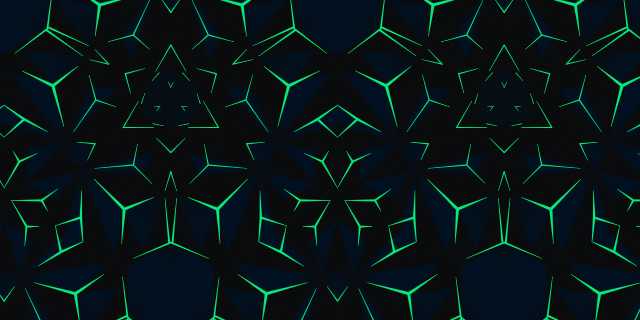
Write a Shadertoy shader that draws this background.

```glsl
// Dark kaleidoscope of blue facets and tapered green stars, mirrored in equilateral triangles.

const float GRID_HEIGHT = 384.0;           // design units down the canvas
const float HALF_PERIOD = 200.0;           // spacing of the vertical mirrors
const vec2 TOP = vec2(205.0, 120.0);       // corners of the mirror triangle, y down
const vec2 RIGHT = vec2(405.0, 235.47);
const vec2 BOTTOM = vec2(205.0, 350.94);
const vec2 HUB = vec2(312.0, 204.0);       // where most facets meet

const vec3 BLACK = vec3(0.040, 0.043, 0.050);
const vec3 BLUE = vec3(0.002, 0.065, 0.130);
const vec3 GREEN = vec3(0.030, 0.910, 0.470);

float hash(vec2 p) {
    vec3 q = fract(vec3(p.xyx) * 0.1031);
    q += dot(q, q.yzx + 33.33);
    return fract((q.x + q.y) * q.z);
}

// Reflects points lying behind a mirror with inward normal n.
vec2 reflectInside(vec2 p, vec2 corner, vec2 n) {
    return p - 2.0 * min(dot(p - corner, n), 0.0) * n;
}

// Folds the plane into one mirror triangle.
vec2 foldTriangle(vec2 p) {
    float period = 2.0 * HALF_PERIOD;
    p.x = TOP.x + abs(mod(p.x - TOP.x + HALF_PERIOD, period) - HALF_PERIOD);
    for (int i = 0; i < 8; i++) {
        p = reflectInside(p, RIGHT, vec2(-0.5, 0.8660254));
        p = reflectInside(p, RIGHT, vec2(-0.5, -0.8660254));
        p = reflectInside(p, TOP, vec2(1.0, 0.0));
    }
    return p;
}

// Distance to a stroke that narrows from half width w at a to a fine tip at b.
float stroke(vec2 p, vec2 a, vec2 b, float w) {
    vec2 ab = b - a;
    float h = clamp(dot(p - a, ab) / dot(ab, ab), 0.0, 1.0);
    return length(p - a - ab * h) - mix(w, 0.25, h);
}

// Three tapered arms leaving one node.
float star(vec2 p, vec2 node, vec2 a, vec2 b, vec2 c, float w) {
    return min(stroke(p, node, a, w), min(stroke(p, node, b, w), stroke(p, node, c, w)));
}

float edgeSide(vec2 p, vec2 a, vec2 b) {
    vec2 e = normalize(b - a);
    return e.x * (p.y - a.y) - e.y * (p.x - a.x);
}

// Coverage of a triangular facet that darkens toward its corner a.
float facet(vec2 p, vec2 a, vec2 b, vec2 c, float px) {
    float turn = sign(edgeSide(c, a, b));
    float inside = min(edgeSide(p, a, b), min(edgeSide(p, b, c), edgeSide(p, c, a)) );
    if (turn < 0.0) inside = min(edgeSide(p, b, a), min(edgeSide(p, c, b), edgeSide(p, a, c)));
    float shade = mix(0.6, 1.0, smoothstep(0.0, 50.0, length(p - a)));
    return shade * smoothstep(-px, px, inside);
}

float facets(vec2 p, float px) {
    float f = facet(p, HUB, vec2(258, 253), vec2(274, 302), px);
    f = max(f, facet(p, HUB, vec2(378, 221), vec2(342, 238), px));
    f = max(f, facet(p, HUB, vec2(296, 172), vec2(325, 189), px));
    f = max(f, facet(p, HUB, vec2(226, 184), vec2(240, 209), px));
    f = max(f, facet(p, HUB, vec2(310, 292), vec2(330, 279), px));
    f = max(f, facet(p, vec2(205, 291), BOTTOM, vec2(257, 321), px));
    f = max(f, 0.8 * facet(p, vec2(212, 235), vec2(261, 251), vec2(240, 300), px));
    f = max(f, 0.6 * facet(p, TOP, vec2(238, 139), vec2(205, 153), px));
    return f;
}

float greenLines(vec2 p) {
    // Stars
    float d = star(p, vec2(261, 251), vec2(226, 237), vec2(297, 215), vec2(264, 292), 1.9);
    d = min(d, star(p, vec2(250, 198), vec2(245, 173), vec2(228, 220), vec2(296, 202), 0.8));
    d = min(d, star(p, vec2(313, 261), vec2(312, 229), vec2(344, 271), vec2(310, 295), 1.5));
    d = min(d, star(p, vec2(360, 240.5), vec2(341, 227), vec2(353, 253), vec2(397, 240.5), 1.3));
    // Node and chevrons completed by the mirrors
    d = min(d, stroke(p, vec2(205, 291), vec2(250, 310), 1.1));
    d = min(d, stroke(p, vec2(207, 291), vec2(212, 238), 1.2));
    d = min(d, stroke(p, vec2(205, 183), vec2(222, 166), 0.8));
    d = min(d, stroke(p, vec2(205, 206), vec2(212, 229), 0.7));
    d = min(d, stroke(p, vec2(296, 172.5), vec2(305, 192), 0.8));
    d = min(d, stroke(p, vec2(262, 153), vec2(226, 153), 0.7));
    // Small shards
    d = min(d, stroke(p, vec2(218, 127.5), vec2(222, 133), 0.4));
    d = min(d, stroke(p, vec2(226, 148.5), vec2(214, 151), 0.5));
    return d;
}

void mainImage(out vec4 fragColor, in vec2 fragCoord) {
    float px = GRID_HEIGHT / iResolution.y;
    vec2 grid = vec2(fragCoord.x, iResolution.y - fragCoord.y) * px;
    vec2 p = foldTriangle(grid);

    vec3 color = mix(BLACK, BLUE, facets(p, px));
    color += 0.008 * (hash(floor(grid / 1.5)) - 0.5);   // faint grain
    color = mix(color, GREEN, clamp(0.5 - greenLines(p) / px, 0.0, 1.0));
    fragColor = vec4(color, 1.0);
}
```
